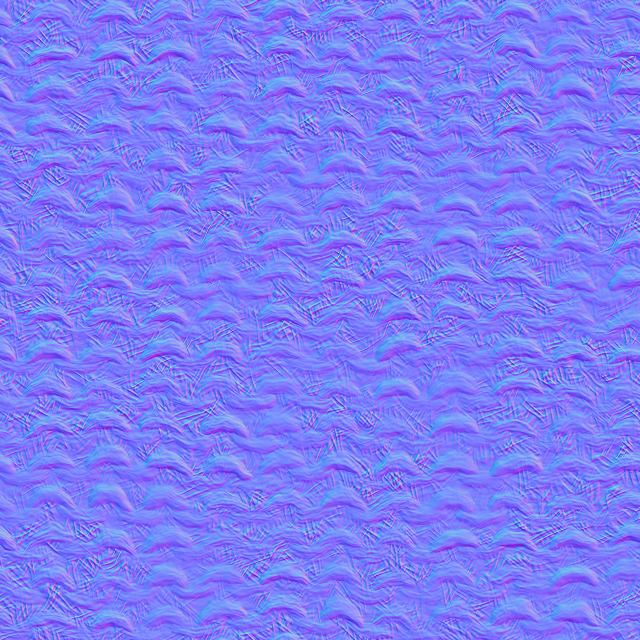
A three.js fragment shader for this texture map:

```glsl
varying vec2 vUv;

float hash(vec2 p) {
  vec3 q = fract(p.xyx * vec3(0.1031, 0.103, 0.0973));
  q += dot(q, q.yzx + 33.33);
  return fract((q.x + q.y) * q.z);
}

float cornerGradient(vec2 cell, vec2 offset) {
  float angle = 6.2832 * hash(cell);
  return dot(vec2(cos(angle), sin(angle)), offset);
}

float gradientNoise(vec2 p) {
  vec2 i = floor(p), f = p - i;
  vec2 w = f * f * f * (f * (f * 6.0 - 15.0) + 10.0);
  vec2 e = vec2(1.0, 0.0);
  return mix(
    mix(cornerGradient(i, f), cornerGradient(i + e, f - e), w.x),
    mix(cornerGradient(i + e.yx, f - e.yx), cornerGradient(i + 1.0, f - 1.0), w.x),
    w.y);
}

// Thin straight hairs running along one direction
float hairs(vec2 p, float angle) {
  float c = cos(angle), s = sin(angle);
  vec2 q = vec2(c * p.x + s * p.y, c * p.y - s * p.x) + angle * 17.0;
  float ridge = 1.0 - smoothstep(0.0, 0.28, abs(gradientNoise(q * vec2(1.6, 10.0))));
  return ridge * smoothstep(-0.15, 0.3, gradientNoise(q * 2.6 + 30.0));
}

// Curved strand with its crest near the lower rim: positive bend arches
float strand(vec2 p, vec2 halfSize, float bend, float lift, float crisp, float seed) {
  float along = p.x / halfSize.x;
  float bentY = p.y + bend * along * along;
  float across = bentY / halfSize.y;
  float skewed = across + 0.25 * (1.0 - across * across);
  float dome = 1.0 - along * along * along * along - skewed * skewed;
  if (dome <= 0.0 || abs(across) > 1.2) return 0.0;
  vec2 fibre = vec2(p.x * 2.4, bentY * 10.0) + seed * 90.0;
  float grain = gradientNoise(fibre) + 0.8 * gradientNoise(fibre * vec2(1.6, 2.1) + 7.0);
  return lift * dome + grain * (0.006 + 0.008 * crisp) * smoothstep(0.0, 0.35, dome);
}

float softMax(float a, float b) {
  float blend = max(0.01 - abs(a - b), 0.0);
  return max(a, b) + blend * blend / 0.04;
}

float knitHeight(vec2 p) {
  vec2 stitch = vec2(1.0, 11.0 / 17.0);
  float crisp = smoothstep(-0.4, 0.2, gradientNoise(p * 0.6 + 20.0));

  // Slow drift of the rows, then ragged yarn outlines
  p += 0.2 * vec2(gradientNoise(p * 0.35 + 5.0), gradientNoise(p * 0.35 + 41.0));
  p.y += 0.07 * gradientNoise(p * 1.4 + 63.0);
  vec2 ragged = p + 0.045 * vec2(gradientNoise(p * 4.3 + 11.0),
                                 gradientNoise(p * 5.1 + 77.0));

  // Purl loops: an arch and the fainter sagging link to its neighbour
  vec2 home = floor(p / stitch);
  float h = 0.0;
  for (int j = -1; j <= 1; j++) {
    for (int i = -1; i <= 1; i++) {
      vec2 cell = home + vec2(float(i), float(j));
      vec2 id = mod(cell, vec2(11.0, 17.0));
      float a = hash(id + 3.0), b = hash(id + 57.0), c = hash(id + 91.0);
      vec2 q = ragged - (cell + 0.5) * stitch - 0.08 * (vec2(a, b) - 0.5);
      q.y -= q.x * (c - 0.55) * 0.25;
      h = softMax(h, strand(q, vec2(0.42 + 0.06 * c, 0.17 + 0.04 * b), 0.21,
                            0.04 + 0.028 * a, crisp, a));
      h = softMax(h, strand(q - vec2(0.5, -0.3), vec2(0.46, 0.17 + 0.04 * c), -0.13,
                            0.023 + 0.02 * b, crisp, b));
    }
  }

  // Tangled hairs, strongest in the gaps
  float tangle = 0.0;
  for (int k = 0; k < 4; k++) {
    tangle += hairs(p + 0.4 * (ragged - p), 0.4 + 0.68 * float(k));
  }
  float cover = smoothstep(0.003, 0.03, h);
  h += tangle * mix(0.02, 0.0035, cover) * (0.35 + 0.65 * crisp);

  // Creases over all the yarn
  h += 0.01 * gradientNoise(p * vec2(4.0, 8.0) + 15.0);
  return h + 0.007 * gradientNoise(ragged * vec2(9.0, 19.0)) * (0.4 + 0.6 * crisp);
}

void main() {
  vec2 p = vUv * 11.0 - vec2(0.35, 0.18);
  vec2 e = vec2(0.018, 0.0);
  float h = knitHeight(p);
  vec2 slope = vec2(knitHeight(p + e) - h, knitHeight(p + e.yx) - h) / e.x;
  vec3 normal = normalize(vec3(-slope * 0.95, 1.0));
  gl_FragColor = vec4(normal * 0.5 + vec3(0.487, 0.492, 0.492), 1.0);
}
```
